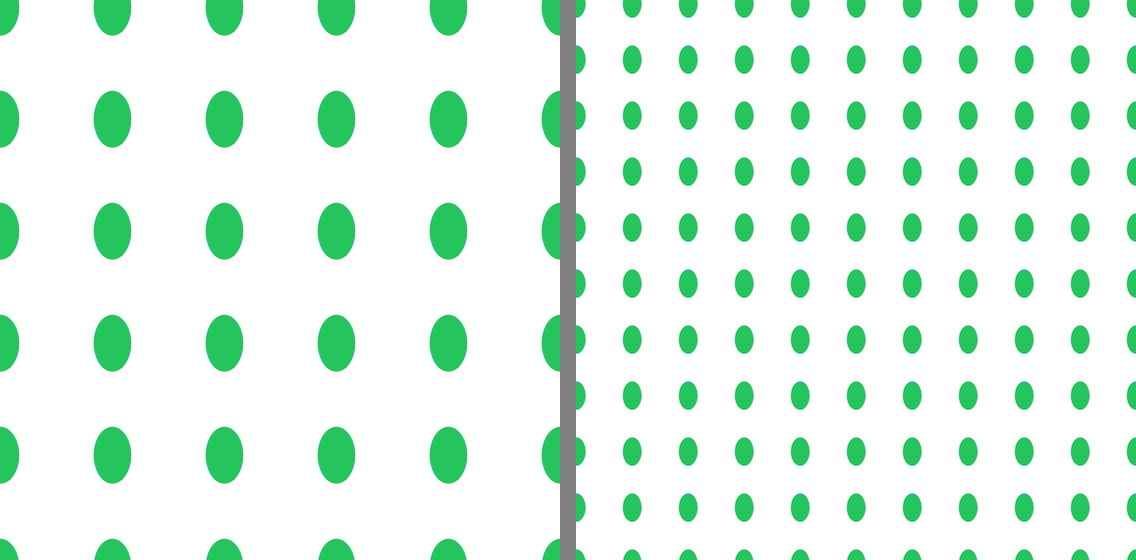
Left: one tile. Right: repeated 2 by 2.
A Shadertoy shader for this pattern:

```glsl
const float REPEATS = 5.0;                     // cells across and down
const vec2 CENTRE = vec2(0.004, 0.9355);       // oval centre, in cells
const vec2 RADII = vec2(0.168, 0.254);         // oval half-axes, in cells
const vec3 PAPER = vec3(1.0);
const vec3 GREEN = vec3(0.15, 0.77, 0.37);

// Approximate signed distance to an axis-aligned ellipse
float ellipseDistance(vec2 p, vec2 radii) {
    vec2 q = p / radii;
    float slope = 2.0 * length(q / radii);
    return (dot(q, q) - 1.0) / max(slope, 1.0);
}

void mainImage(out vec4 fragColor, in vec2 fragCoord) {
    vec2 uv = fragCoord / iResolution.xy;
    float pixel = REPEATS / min(iResolution.x, iResolution.y);

    // Repeat with the nearest oval centred on zero
    vec2 cell = fract(uv * REPEATS - CENTRE + 0.5) - 0.5;

    // One-pixel edge coverage
    float coverage = clamp(0.5 - ellipseDistance(cell, RADII) / pixel, 0.0, 1.0);
    fragColor = vec4(mix(PAPER, GREEN, coverage), 1.0);
}
```
